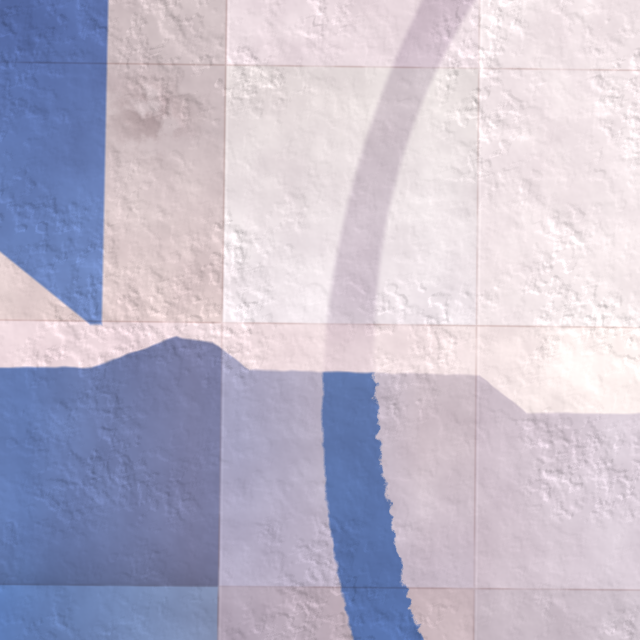
Write a Shadertoy shader that draws this texture.

```glsl
float hash(vec2 p) {
    vec3 q = fract(p.xyx * vec3(0.1031, 0.1030, 0.0973));
    q += dot(q, q.yzx + 33.33);
    return fract((q.x + q.y) * q.z);
}

float noise(vec2 p) {
    vec2 cell = floor(p), f = fract(p);
    f = f * f * (3.0 - 2.0 * f);
    return mix(mix(hash(cell), hash(cell + vec2(1, 0)), f.x),
               mix(hash(cell + vec2(0, 1)), hash(cell + vec2(1, 1)), f.x), f.y);
}

float fbm(vec2 p) {
    float sum = 0.0, amplitude = 0.5;
    for (int i = 0; i < 5; i++) {
        sum += amplitude * noise(p);
        p = mat2(1.6, 1.2, -1.2, 1.6) * p + 7.3;
        amplitude *= 0.5;
    }
    return sum;
}

float ramp(float a, float b, float x) {
    return clamp((x - a) / (b - a), 0.0, 1.0);
}

// Soft coverage of the region where a signed distance is positive
float cover(float d) {
    float soft = max(0.0028, 0.75 / iResolution.y);
    return smoothstep(-soft, soft, d);
}

float seam(float d) {
    return exp(-d * d / 0.0000028);
}

// Gently rolling stone face with scattered shallow pits and chips
float stoneHeight(vec2 p) {
    float pits = smoothstep(0.42, 0.70, fbm(p * 30.0));
    float chips = smoothstep(0.46, 0.70, fbm(p * 62.0 + 19.0));
    float patches = 0.25 + 0.75 * smoothstep(0.36, 0.66, fbm(p * 8.0 + 3.0));
    return 0.38 * fbm(p * 15.0) + patches * (0.26 * pits + 0.20 * chips);
}

float relief(vec2 p) {
    vec2 toLight = vec2(0.0017, 0.0017);
    return stoneHeight(p + toLight) - stoneHeight(p - toLight);
}

// Height of the stepped roofline shadow
float roofline(float x) {
    return 0.426 + 0.048 * ramp(0.143, 0.276, x) - 0.009 * ramp(0.276, 0.332, x)
         - 0.043 * ramp(0.332, 0.390, x) - 0.008 * ramp(0.390, 0.749, x)
         - 0.060 * ramp(0.749, 0.823, x);
}

void mainImage(out vec4 fragColor, in vec2 fragCoord) {
    vec2 uv = fragCoord / iResolution.xy;
    float x = uv.x, y = uv.y;

    // Slightly tilted slab joints
    float joint1 = x - (0.340 + 0.014 * y);
    float joint2 = x - (0.740 + 0.009 * y);
    float course1 = y - (0.087 - 0.009 * x);
    float course2 = y - (0.500 - 0.012 * x);
    float course3 = y - (0.903 - 0.013 * x);
    float pastJoint1 = cover(joint1), pastJoint2 = cover(joint2);
    float aboveCourse1 = cover(course1), aboveCourse2 = cover(course2);

    // Sunlit slabs
    vec3 leftSlab = mix(vec3(0.88, 0.80, 0.80), vec3(0.81, 0.75, 0.76), ramp(0.5, 0.8, y));
    vec3 midSlab = mix(vec3(0.95, 0.91, 0.93), vec3(0.91, 0.87, 0.87), ramp(0.5, 0.85, y));
    midSlab = mix(midSlab, vec3(0.93, 0.87, 0.89), cover(course3));
    vec3 sunlit = mix(leftSlab, midSlab, pastJoint1);
    sunlit = mix(sunlit, vec3(0.96, 0.91, 0.92), pastJoint2);
    vec3 sunlitBand = mix(vec3(0.93, 0.85, 0.87), vec3(0.96, 0.90, 0.90), ramp(0.2, 0.9, x));
    sunlit = mix(sunlitBand, sunlit, aboveCourse2);
    sunlit += vec3(0.05, 0.06, 0.05) * exp(-22.0 * dot(uv - vec2(1.0, 0.42), uv - vec2(1.0, 0.42)));

    // Shaded slabs under the roofline
    vec3 shadeLeft = mix(vec3(0.39, 0.48, 0.69), vec3(0.48, 0.49, 0.63), ramp(0.04, 0.3, x));
    shadeLeft *= 1.0 - 0.17 * exp(-max(course1, 0.0) * 28.0);
    shadeLeft = mix(mix(vec3(0.37, 0.49, 0.72), vec3(0.52, 0.57, 0.70), ramp(0.0, 0.34, x)),
                    shadeLeft, aboveCourse1);
    vec3 shadeMid = mix(vec3(0.64, 0.63, 0.74), vec3(0.82, 0.76, 0.79), ramp(0.37, 0.66, x));
    shadeMid = mix(shadeMid, vec3(0.77, 0.72, 0.79), 0.5 * ramp(0.30, 0.10, y));
    shadeMid = mix(shadeMid * vec3(0.98, 0.95, 0.92), shadeMid, aboveCourse1);
    vec3 shadeRight = mix(vec3(0.81, 0.75, 0.79), vec3(0.86, 0.81, 0.85), ramp(0.74, 0.95, x));
    shadeRight *= mix(0.95, 1.0, aboveCourse1);
    vec3 shaded = mix(mix(shadeLeft, shadeMid, pastJoint1), shadeRight, pastJoint2);

    float roof = cover(roofline(x) - y + 0.003 * (noise(uv * 70.0) - 0.5));
    vec3 color = mix(sunlit, shaded, roof);

    // Curved stripe, pale in the sun and deep blue in the shade
    float ragged = roof * (fbm(uv * 85.0) - 0.5);
    float stripeLeft = 0.504 + 0.38 * (y - 0.36) * (y - 0.36) + 0.008 * ragged;
    float stripeRight = 0.585 + (0.36 + 0.16 * y) * (y - 0.45) * (y - 0.45) + 0.022 * ragged;
    float stripe = cover(mix(0.45, 0.9, roof) * min(x - stripeLeft, stripeRight - x));
    float paleFade = 0.45 + 0.55 * ramp(0.45, 0.54, y);
    vec3 paleStripe = mix(color, color * vec3(0.88, 0.86, 0.89), paleFade);
    vec3 deepStripe = mix(vec3(0.34, 0.44, 0.66), vec3(0.38, 0.47, 0.67), ramp(0.0, 0.4, y));
    color = mix(color, mix(paleStripe, deepStripe, roof), stripe);

    // Slanted blue shadow in the upper left
    float wedgeBase = max(0.607 - 0.809 * x, 0.493);
    float wedge = cover(min(0.159 + 0.020 * (y - 0.493) - x, (y - wedgeBase) * 0.8));
    vec3 wedgeColor = mix(vec3(0.42, 0.51, 0.72), vec3(0.34, 0.42, 0.64), ramp(0.55, 0.95, y));
    wedgeColor += 0.03 * ramp(0.05, 0.16, x);
    color = mix(color, wedgeColor, wedge);

    // Worn joint lines, with a pale lip beside each upright
    float wear = 0.5 + 0.5 * smoothstep(0.3, 0.6, noise(uv * 22.0));
    float uprights = max(seam(joint1), 0.7 * seam(joint2));
    float levels = max(seam(course1), max(seam(course2), seam(course3)));
    color *= 1.0 - vec3(0.10, 0.14, 0.15) * max(uprights, levels * 0.9) * wear;
    color += 0.03 * max(seam(joint1 - 0.004), seam(joint2 - 0.004)) * (1.0 - wedge);

    // Warm stains, cloudy mottling and a weathered spot on the left slab
    float stain = fbm(uv * 9.0 + 11.0) - 0.48;
    float mottle = fbm(uv * 24.0 + 5.0) - 0.48;
    vec2 spot = (uv - vec2(0.235, 0.82)) * vec2(16.0, 18.0);
    float weathered = exp(-dot(spot, spot)) * smoothstep(0.35, 0.6, fbm(uv * 30.0));
    color *= 1.0 + vec3(0.10, 0.12, 0.11) * stain + vec3(0.09, 0.10, 0.09) * mottle;
    color *= 1.0 - vec3(0.14, 0.17, 0.17) * weathered;

    // Raking light on the chipped surface
    color *= 1.0 + 0.62 * relief(uv);

    fragColor = vec4(clamp(color, 0.0, 1.0), 1.0);
}
```
